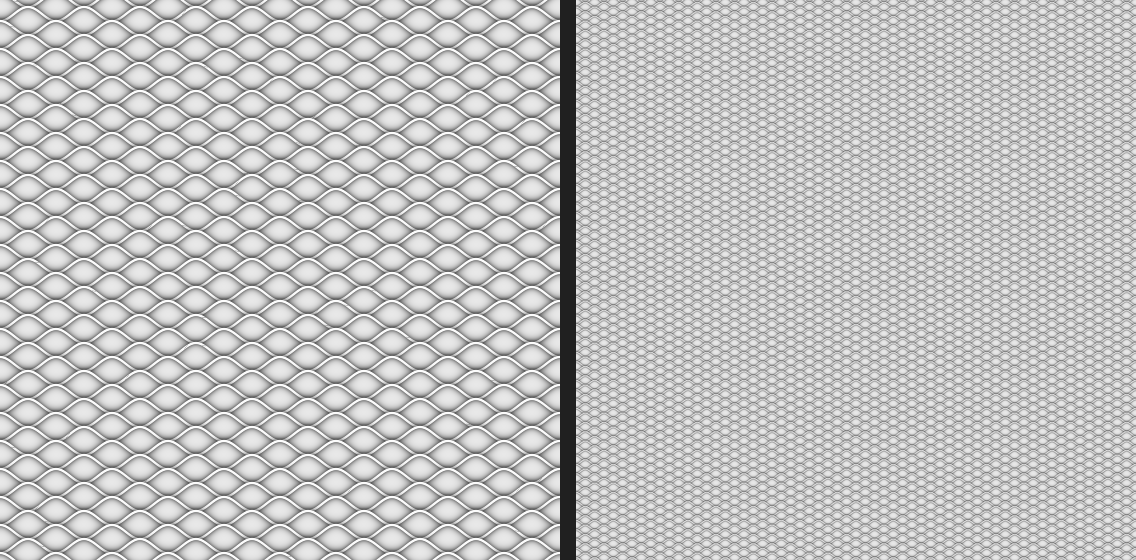
Left: one tile. Right: repeated 3 by 3.
Give the GLSL for this pattern, as a WebGL 2 fragment shader.

```glsl
#version 300 es
precision highp float;
// Tiling mesh of pale wavy strands that touch at their bends, over softly shaded cells.

uniform vec2 u_resolution;
out vec4 outColor;

const float TAU = 6.2831853;
const float COLUMNS = 10.0;         // waves across
const float ROWS = 40.0;            // strands down (even, so that the half shift wraps)
const float AMPLITUDE = 0.5;        // in row steps: each trough meets the crest below
const float HALF_WIDTH = 0.0021;    // half a strand, in canvas units
const float SHADE_REACH = 0.0047;   // fall-off of the shadow beside a strand
const float SHADE_DEPTH = 0.52;     // darkness of the shadow at the strand edge
const float NICK_CHANCE = 0.16;     // share of waves with a small scratch
const float NICK_LENGTH = 0.045;    // in wavelengths
const float NICK_WIDTH = 0.0005;    // in canvas units
const vec3 CELL_COLOR = vec3(0.92);
const vec3 STRAND_COLOR = vec3(0.99);
const vec3 NICK_COLOR = vec3(0.70);
const vec3 DARKEST = vec3(0.34);

vec2 hash22(vec2 p) {
    vec3 q = fract(vec3(p.xyx) * vec3(0.1031, 0.1030, 0.0973));
    q += dot(q, q.yzx + 33.33);
    return fract((q.xx + q.yz) * q.zy);
}

// Signed distance to a strand: positive above it, negative below.
float strandDistance(float wave, float height, float row) {
    float angle = TAU * wave;
    float slope = AMPLITUDE * TAU * COLUMNS / ROWS * sin(angle);
    float rise = (height - row - AMPLITUDE * cos(angle)) / ROWS;
    return rise * inversesqrt(1.0 + slope * slope);
}

// Thin slanted scratch on a few of the waves.
float nickMask(float wave, float row, float dist, float pixel) {
    vec2 id = vec2(mod(floor(wave), COLUMNS), mod(row, ROWS));
    vec2 rnd = hash22(id + 7.0);
    float along = fract(wave) - mix(0.12, 0.88, rnd.x);
    float across = abs(dist - along * HALF_WIDTH / NICK_LENGTH);
    float slit = 1.0 - smoothstep(NICK_WIDTH - 0.5 * pixel, NICK_WIDTH + 0.5 * pixel, across);
    float span = 1.0 - smoothstep(0.7 * NICK_LENGTH, NICK_LENGTH, abs(along));
    return slit * span * step(rnd.y, NICK_CHANCE);
}

void main() {
    vec2 uv = gl_FragCoord.xy / u_resolution;
    float pixel = 1.0 / min(u_resolution.x, u_resolution.y);
    float height = uv.y * ROWS;
    float baseRow = floor(height);
    vec3 color = CELL_COLOR;

    // Paint nearby strands from the top down, each in front of the one above.
    for (int i = 2; i >= -1; i--) {
        float row = baseRow + float(i);
        float wave = uv.x * COLUMNS - 0.5 * row;
        float dist = strandDistance(wave, height, row);
        float edge = abs(dist) - HALF_WIDTH;

        // Below this strand a new cell begins, free of the shadows above.
        if (dist < 0.0) color = CELL_COLOR;
        float shade = SHADE_DEPTH * exp(-max(edge, 0.0) / SHADE_REACH);
        color = max(color * (1.0 - shade), DARKEST);

        float cover = 1.0 - smoothstep(-0.6 * pixel, 0.6 * pixel, edge);
        vec3 strand = mix(STRAND_COLOR, NICK_COLOR, nickMask(wave, row, dist, pixel));
        color = mix(color, strand, cover);
    }
    outColor = vec4(color, 1.0);
}
```
